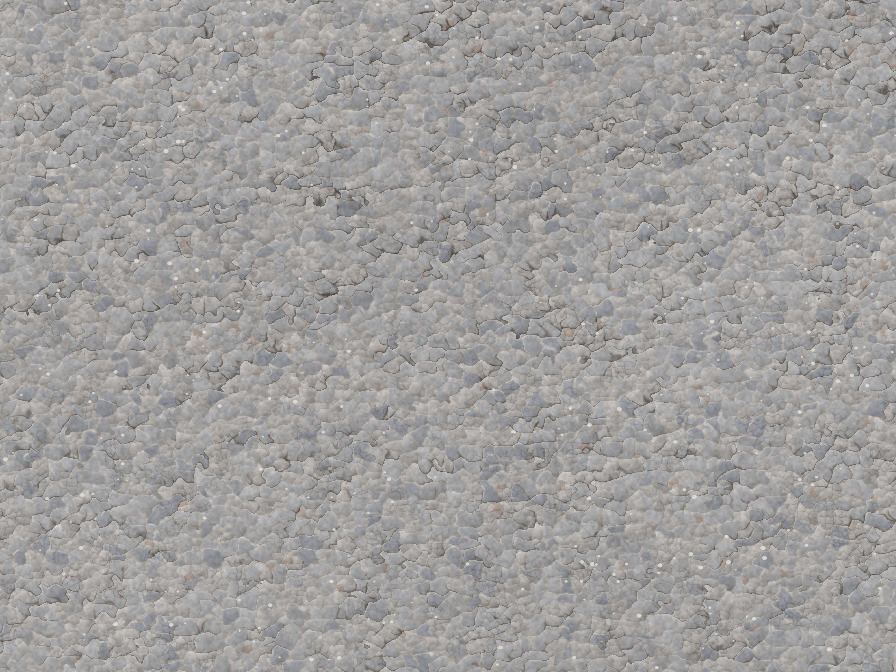
Give the GLSL for this texture, as a Shadertoy shader.

```glsl
// Weathered grey asphalt: worn blue-grey stones in a warm binder, dark crevices and pale glints.

const vec3 BINDER = vec3(0.658, 0.645, 0.632);
const vec3 STONE = vec3(0.622, 0.625, 0.634);
const vec3 SLATE = vec3(0.525, 0.540, 0.570);
const vec3 RUST = vec3(0.600, 0.520, 0.470);
const vec3 GLINT = vec3(0.890, 0.875, 0.850);
const vec2 LIGHT_DIR = vec2(-0.45, 0.89);

float hash(vec2 p) {
    vec3 q = fract(p.xyx * vec3(0.1031, 0.1030, 0.0973));
    q += dot(q, q.yzx + 33.33);
    return fract((q.x + q.y) * q.z);
}

vec2 hash2(vec2 p) {
    return vec2(hash(p), hash(p + 71.7));
}

float valueNoise(vec2 p) {
    vec2 i = floor(p), f = fract(p);
    f = f * f * (3.0 - 2.0 * f);
    float low = mix(hash(i), hash(i + vec2(1, 0)), f.x);
    float high = mix(hash(i + vec2(0, 1)), hash(i + vec2(1, 1)), f.x);
    return mix(low, high, f.y);
}

struct Cell {
    vec2 offset;  // from the nearest centre, in cells
    vec2 id;
    float gap;    // second nearest distance minus nearest
};

Cell cellular(vec2 p) {
    Cell cell = Cell(vec2(0.0), vec2(0.0), 0.0);
    float nearest = 9.0, second = 9.0;
    for (int y = -1; y <= 1; y++)
    for (int x = -1; x <= 1; x++) {
        vec2 id = floor(p) + vec2(x, y);
        vec2 offset = p - id - 0.1 - 0.8 * hash2(id);
        float d = length(offset);
        if (d < nearest) {
            second = nearest;
            nearest = d;
            cell.offset = offset;
            cell.id = id;
        } else {
            second = min(second, d);
        }
    }
    cell.gap = second - nearest;
    return cell;
}

vec2 warp(vec2 p, float amount) {
    return p + amount * (vec2(valueNoise(p * 1.7), valueNoise(p * 1.7 + 37.0)) - 0.5);
}

// Slow, broad change in brightness from layered sines
float broadTone(vec2 p) {
    return sin(p.x * 5.1 + 2.0 * sin(p.y * 3.3)) + sin(p.y * 7.7 - p.x * 3.1 + 1.0);
}

float glints(vec2 p, float density, float blur) {
    Cell cell = cellular(p);
    float radius = mix(0.10, 0.27, pow(hash(cell.id + 5.3), 2.0));
    float shape = 1.0 - smoothstep(radius - 0.5 * blur, radius + 0.5 * blur,
                                   length(cell.offset * vec2(0.9, 1.1)));
    return shape * step(1.0 - density, hash(cell.id + 19.1));
}

void mainImage(out vec4 fragColor, in vec2 fragCoord) {
    vec2 uv = fragCoord / iResolution.y;
    float pixel = 1.0 / iResolution.y;

    // Two sizes of stone, a little wider than tall
    vec2 stonePos = warp(uv * vec2(42.0, 50.0), 0.75);
    vec2 gravelPos = warp(uv * vec2(88.0, 100.0) + 13.0, 0.6);
    Cell stone = cellular(stonePos);
    Cell gravel = cellular(gravelPos);

    // Binder with small gravel
    float gravelTone = hash(gravel.id + 3.0) - 0.5;
    vec3 color = BINDER + 0.085 * gravelTone;
    color += 0.06 * dot(gravel.offset, LIGHT_DIR);
    color = mix(color, RUST, 0.55 * step(0.985, hash(gravel.id + 8.0)));

    // Worn stone faces, a few of them dark slate
    float kind = hash(stone.id + 2.0);
    vec3 face = STONE + 0.075 * (hash(stone.id + 6.0) - 0.5);
    face = mix(face, SLATE, 0.85 * smoothstep(0.80, 0.95, kind));
    float cover = smoothstep(0.06, 0.26, stone.gap) * smoothstep(0.25, 0.40, kind);
    color = mix(color, face, 0.85 * cover);
    color += 0.085 * dot(stone.offset, LIGHT_DIR);

    // Broken crevices under the stones, deeper towards the top
    float seam = 1.0 - smoothstep(0.02, 0.24, stone.gap);
    float broken = smoothstep(0.42, 0.72, valueNoise(stonePos * 0.7 + 9.0));
    float under = smoothstep(-0.15, 0.40, -dot(stone.offset, LIGHT_DIR));
    color -= mix(0.15, 0.23, uv.y) * seam * broken * under;
    float crack = 1.0 - smoothstep(0.02, 0.22, gravel.gap);
    color -= 0.07 * crack * smoothstep(0.5, 0.8, valueNoise(gravelPos * 0.4));

    // Fine grit and broad tone
    float grit = valueNoise(uv * 170.0) + valueNoise(uv * 310.0 + 51.0) - 1.0;
    color += 0.065 * grit + 0.006 * broadTone(uv);

    // Pale mineral flecks in loose clusters
    float density = mix(0.015, 0.09, smoothstep(0.4, 0.8, valueNoise(uv * 13.0)));
    float fleck = glints(uv * 78.0 + 27.0, density, 78.0 * pixel);
    color = mix(color, GLINT, 0.85 * fleck);

    fragColor = vec4(clamp(color, 0.0, 1.0), 1.0);
}
```
